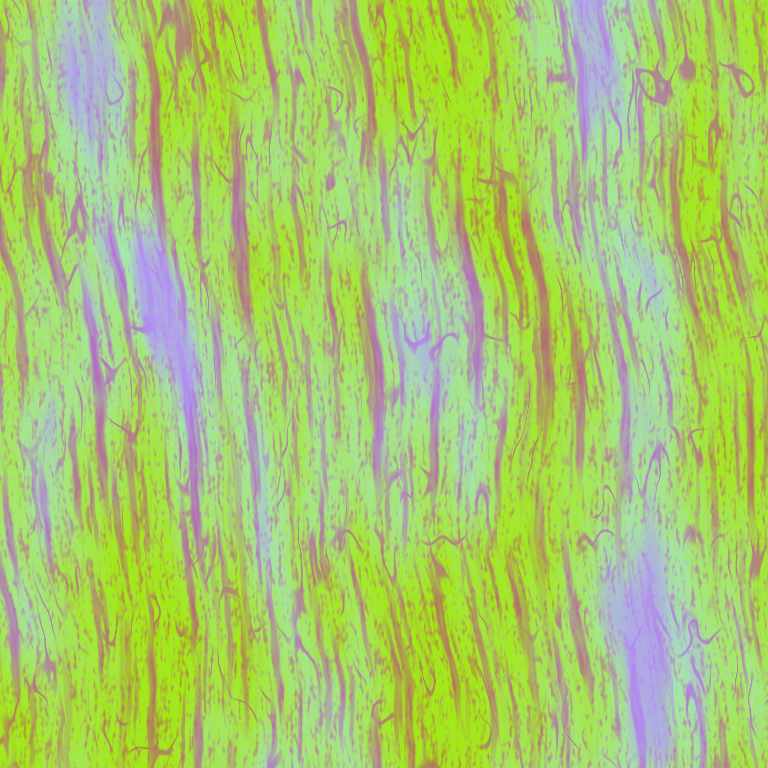
Write a Shadertoy shader that draws this texture.

```glsl
// Lime and violet bark: upright fibres, wandering veins and pale blotches.

vec2 hash2(vec2 p) {
    p = vec2(dot(p, vec2(127.1, 311.7)), dot(p, vec2(269.5, 183.3)));
    return fract(sin(p) * 43758.545);
}

// Gradient noise, roughly -0.7 to 0.7
float gnoise(vec2 p) {
    vec2 i = floor(p), f = p - i;
    vec2 u = f * f * f * (f * (f * 6.0 - 15.0) + 10.0);
    vec2 e = vec2(0.0, 1.0);
    float a = dot(hash2(i) * 2.0 - 1.0, f);
    float b = dot(hash2(i + e.yx) * 2.0 - 1.0, f - e.yx);
    float c = dot(hash2(i + e) * 2.0 - 1.0, f - e);
    float d = dot(hash2(i + 1.0) * 2.0 - 1.0, f - 1.0);
    return mix(mix(a, b, u.x), mix(c, d, u.x), u.y);
}

// One tapered, upright vein per cell
float veinLayer(vec2 p, vec2 cells, float width) {
    p *= cells;
    float column = floor(p.x);
    p.y += hash2(vec2(column, cells.x)).x * 7.0;
    vec2 id = vec2(column, floor(p.y));
    vec2 f = fract(p);
    vec2 rnd = hash2(id + cells.x * 3.7);
    float taper = smoothstep(0.0, 0.3, f.y) * smoothstep(1.0, 0.65, f.y);
    float halfWidth = width * cells.x * (0.35 + 0.65 * taper) * (0.6 + 0.6 * rnd.y);
    float offset = abs(f.x - mix(0.3, 0.7, rnd.x));
    float body = smoothstep(halfWidth, halfWidth * 0.35, offset);
    return body * taper * smoothstep(0.2, 0.75, rnd.y);
}

// Thin line along the zero contour of noise
float contour(vec2 p, float width) {
    return smoothstep(width, width * 0.3, abs(gnoise(p)));
}

void mainImage(out vec4 fragColor, in vec2 fragCoord) {
    vec2 uv = fragCoord / iResolution.y;

    // Leaning, wavering growth direction
    vec2 p = uv;
    p.x += 0.09 * uv.y + 0.05 * gnoise(uv * vec2(2.5, 3.0) + 4.0);
    p.x += 0.010 * gnoise(uv * vec2(9.0, 12.0) + 17.0);
    vec2 ragged = p + vec2(0.0035 * gnoise(uv * vec2(70.0, 40.0)), 0.0);

    // Broad pale patches
    float blotch = gnoise(p * vec2(6.0, 2.3) + 8.3)
                 + 0.5 * gnoise(p * vec2(14.0, 5.0) + 31.0)
                 + 0.2 * gnoise(p * vec2(45.0, 9.0) + 2.0);
    float pale = smoothstep(-0.42, 0.5, blotch);

    // Fibres and speckle
    float fibre = gnoise(p * vec2(190.0, 26.0) + 5.0);
    float speckle = gnoise(uv * vec2(240.0, 110.0) + 50.0);
    float strand = gnoise(p * vec2(75.0, 9.0) + 70.0);
    float grain = 0.85 * fibre + 0.75 * speckle + 0.35 * strand;
    float dark = 0.75 * smoothstep(-0.05, 0.55, grain);

    // Veins, from broad and long to narrow and short
    float vein = 0.0;
    for (int i = 0; i < 4; i++) {
        float k = float(i);
        vec2 cells = vec2(10.0 + 7.0 * k, 2.4 + 1.3 * k);
        float layer = veinLayer(ragged + 0.37 * k, cells, 0.0085 - 0.0016 * k);
        vein = max(vein, layer * (0.95 - 0.1 * k));
    }
    vein *= 0.85 + 0.5 * fibre;

    // Short cracks and curled marks
    vec2 curl = uv + 0.012 * vec2(gnoise(uv * 28.0), gnoise(uv * 28.0 + 60.0));
    float cracks = contour(ragged * vec2(48.0, 10.0) + 20.0, 0.055)
                 * smoothstep(0.02, 0.3, gnoise(uv * vec2(24.0, 13.0) + 90.0));
    float curls = contour(curl * vec2(30.0, 17.0) + 44.0, 0.045)
                * smoothstep(0.08, 0.3, gnoise(uv * vec2(17.0, 15.0) + 12.0));
    float marks = max(cracks, curls);

    // Colour
    vec3 lime = vec3(0.64, 0.91, 0.12);
    vec3 mint = vec3(0.65, 0.90, 0.70);
    vec3 color = mix(lime, mint, pale);
    color.b += 0.22 * speckle;
    vec3 rust = vec3(0.71, 0.50, 0.25 + 0.50 * pale);
    vec3 plum = vec3(0.70, 0.42, 0.40 + 0.50 * pale);
    color = mix(color, rust, dark);
    color = mix(color, plum, clamp(max(vein, 0.75 * marks), 0.0, 0.9));

    // Violet cores inside the palest patches
    float core = smoothstep(0.22, 0.55, blotch + 0.35 * gnoise(p * vec2(28.0, 3.5) + 6.0));
    color = mix(color, vec3(0.70, 0.56, 0.99), 0.7 * core);

    fragColor = vec4(clamp(color, 0.0, 1.0), 1.0);
}
```
